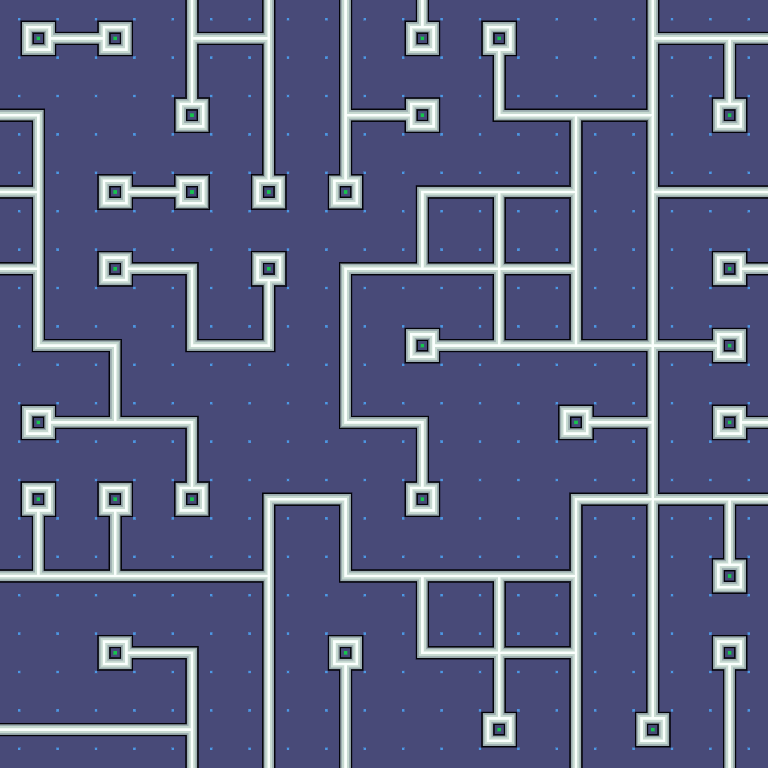
This pattern is drawn by a Shadertoy shader. Its source:

```glsl
// Circuit board: bevelled traces run between the nodes of a square grid.
// Each grid edge is switched on by a hash; a node with one edge gets a pad.
// Square distances give mitred corners, and one profile colours every part.

#define CELLS 10.0        // grid nodes across the canvas
#define DENSITY 0.49      // chance that an edge carries a trace
#define CORE_HALF 0.017   // half widths of the trace layers, in cells
#define LIGHT_HALF 0.045
#define SHADE_HALF 0.068
#define TRACE_HALF 0.087
#define PAD_RADIUS 0.146  // centre line of the square pad ring
#define PIN_HALF 0.023    // green pin inside a pad
#define DOT_HALF 0.016    // small blue board dots

const vec3 BOARD   = vec3(0.282, 0.290, 0.470);
const vec3 OUTLINE = vec3(0.015, 0.015, 0.040);
const vec3 SHADE   = vec3(0.610, 0.680, 0.690);
const vec3 LIGHT   = vec3(0.780, 0.855, 0.820);
const vec3 CORE    = vec3(0.980, 1.000, 0.990);
const vec3 PIN     = vec3(0.080, 0.780, 0.300);
const vec3 DOT     = vec3(0.300, 0.600, 0.900);

float hash(vec2 p) {
    return fract(sin(dot(p, vec2(127.1, 311.7))) * 43758.5453);
}

// 1 where the edge leaving a node to the right (or upwards) is on.
float edgeRight(vec2 node) { return step(hash(node + vec2(3.0, 7.0)), DENSITY); }
float edgeUp(vec2 node)    { return step(hash(node + vec2(41.0, 23.0)), DENSITY); }

float squareDist(vec2 p) { return max(abs(p.x), abs(p.y)); }

// Square distance to a straight arm that begins at 'start' along 'dir'.
float armDist(vec2 p, vec2 dir, float start) {
    float along = dot(p, dir);
    float across = abs(dot(p, vec2(-dir.y, dir.x)));
    return max(across, start - along);
}

// Coverage of the region d < edge, smoothed over one pixel.
float inside(float d, float edge, float pixel) {
    return 1.0 - smoothstep(edge - 0.5 * pixel, edge + 0.5 * pixel, d);
}

void mainImage(out vec4 fragColor, in vec2 fragCoord) {
    float pixel = CELLS / iResolution.y;
    vec2 grid = fragCoord * pixel;
    vec2 node = floor(grid);
    vec2 p = fract(grid) - 0.5;

    // Edges that meet at this node: right, up, left, down
    vec4 arms = vec4(edgeRight(node), edgeUp(node),
                     edgeRight(node - vec2(1.0, 0.0)),
                     edgeUp(node - vec2(0.0, 1.0)));
    bool isPad = abs(dot(arms, vec4(1.0)) - 1.0) < 0.5;

    // Distance to the centre lines of the traces and the pad ring
    float start = isPad ? PAD_RADIUS : 0.0;
    float d = isPad ? abs(squareDist(p) - PAD_RADIUS) : 1.0;
    vec2 dir = vec2(1.0, 0.0);
    for (int i = 0; i < 4; i++) {
        if (arms[i] > 0.5) d = min(d, armDist(p, dir, start));
        dir = vec2(-dir.y, dir.x);
    }

    // Board with two dots per cell in each direction
    vec2 dotPos = (fract(grid * 2.0) - 0.5) * 0.5;
    vec3 color = mix(BOARD, DOT, inside(squareDist(dotPos), DOT_HALF, pixel));

    // Layers from the dark outline to the bright core
    color = mix(color, OUTLINE, inside(d, TRACE_HALF, pixel));
    color = mix(color, SHADE, inside(d, SHADE_HALF, pixel));
    color = mix(color, LIGHT, inside(d, LIGHT_HALF, pixel));
    color = mix(color, CORE, inside(d, CORE_HALF, pixel));
    if (isPad) color = mix(color, PIN, inside(squareDist(p), PIN_HALF, pixel));

    fragColor = vec4(color, 1.0);
}
```
